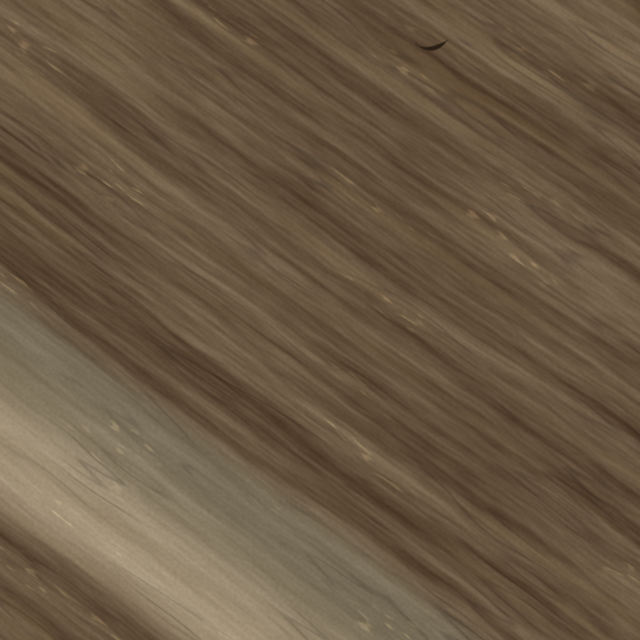
Give the GLSL for this texture, as a Shadertoy shader.

```glsl
const float GRAIN_ANGLE = 0.64;
const vec3 DARK_BROWN = vec3(0.290, 0.216, 0.150);
const vec3 LIGHT_BROWN = vec3(0.485, 0.412, 0.322);
const vec3 GOLD = vec3(0.500, 0.415, 0.290);
const vec3 SAP_GRAY = vec3(0.460, 0.418, 0.335);
const vec3 SAP_CREAM = vec3(0.625, 0.562, 0.462);
const vec3 KNOT_BROWN = vec3(0.130, 0.090, 0.060);

// Random unit gradient for a lattice cell
vec2 gradientAt(vec2 cell) {
    vec3 h = fract(cell.xyx * vec3(0.1031, 0.1030, 0.0973));
    h += dot(h, h.yzx + 33.33);
    float angle = 6.2832 * fract((h.x + h.y) * h.z);
    return vec2(cos(angle), sin(angle));
}

float gradientNoise(vec2 p) {
    vec2 i = floor(p), f = p - i;
    vec2 w = f * f * f * (f * (f * 6.0 - 15.0) + 10.0);
    vec2 e = vec2(0.0, 1.0);
    float a = dot(gradientAt(i), f);
    float b = dot(gradientAt(i + e.yx), f - e.yx);
    float c = dot(gradientAt(i + e.xy), f - e.xy);
    float d = dot(gradientAt(i + e.yy), f - e.yy);
    return mix(mix(a, b, w.x), mix(c, d, w.x), w.y);
}

// Noise drawn out along the grain: x runs along it, y across it
float streaks(vec2 grain, float along, float across, float seed) {
    return gradientNoise(grain * vec2(along, across) + seed * vec2(17.3, 9.7));
}

// Rotate to the grain, fan the fibres out and make them waver
vec2 grainSpace(vec2 uv, float angle) {
    float c = cos(angle), s = sin(angle);
    vec2 g = vec2(c * uv.x - s * uv.y, s * uv.x + c * uv.y);
    g.y -= 0.07 * g.x * (g.y - 0.45);
    g.y += 0.008 * streaks(g, 2.0, 4.0, 1.0);
    g.y += 0.003 * streaks(g, 9.0, 22.0, 2.0);
    return g;
}

// Layered streaks from wide bands down to thin fibres
float grainTone(vec2 g) {
    float tone = 0.40 * streaks(g, 0.8, 11.0, 3.0);
    tone += 0.46 * streaks(g, 1.4, 27.0, 4.0);
    tone += 0.40 * streaks(g, 2.8, 60.0, 5.0);
    tone += 0.36 * streaks(g, 6.0, 125.0, 6.0);
    return tone + 0.22 * streaks(g, 24.0, 210.0, 7.0);
}

// Thin broken lines where the noise crosses zero, gathered in patches
float fibreLines(vec2 g, float along, float across, float seed) {
    float ridge = 1.0 - smoothstep(0.0, 0.12, abs(streaks(g, along, across, seed)));
    return ridge * smoothstep(0.0, 0.35, streaks(g, 3.5, 20.0, seed + 1.0));
}

// Sparse short marks, gathered in patches
float flecks(vec2 g, float along, float across, float seed) {
    float patches = smoothstep(0.20, 0.45, streaks(g, 4.0, 18.0, seed + 1.0));
    return patches * smoothstep(0.15, 0.50, streaks(g, along, across, seed));
}

// Pale sapwood: a cream core that turns gray towards its upper edge
vec3 sapwoodColor(float across, float tone) {
    float cream = 1.0 - smoothstep(0.25, 0.39, across);
    return mix(SAP_GRAY, SAP_CREAM, cream) + 0.11 * tone;
}

float sapwoodMask(float across) {
    return smoothstep(0.125, 0.205, across) * (1.0 - smoothstep(0.420, 0.475, across));
}

// Small curved crack that thins out at both ends
float knotMask(vec2 uv, vec2 center, float halfWidth) {
    vec2 q = (uv - center) / halfWidth;
    float x = clamp(q.x, -1.0, 1.0);
    float curve = 0.38 * x * x + 0.12 * x - 0.15;
    float thickness = 0.20 * (1.0 - x * x) * (0.65 + 0.5 * x);
    float d = length(vec2(q.x - x, q.y - curve));
    return 1.0 - smoothstep(thickness - 0.08, thickness + 0.08, d);
}

void mainImage(out vec4 fragColor, in vec2 fragCoord) {
    vec2 uv = fragCoord / iResolution.y;
    vec2 grain = grainSpace(uv, GRAIN_ANGLE);
    float tone = grainTone(grain);

    // Brown heartwood, darkest beside the sapwood
    float border = smoothstep(0.42, 0.48, grain.y) * (1.0 - smoothstep(0.50, 0.62, grain.y));
    float shade = clamp(0.52 + tone - 0.13 * border, 0.0, 1.0);
    vec3 color = mix(DARK_BROWN, LIGHT_BROWN, shade);
    float golden = smoothstep(0.12, 0.50, streaks(grain, 2.0, 46.0, 8.0));
    color = mix(color, GOLD, 0.35 * golden);

    // Sapwood band with a softly uneven edge
    float across = grain.y + 0.025 * streaks(grain, 1.2, 24.0, 9.0);
    color = mix(color, sapwoodColor(across, tone), sapwoodMask(across));

    // Dark pores, bright flecks, fine tooth and the crack
    color *= 1.0 - 0.13 * fibreLines(grain, 5.0, 48.0, 14.0);
    color *= 1.0 - 0.16 * flecks(grain, 14.0, 110.0, 17.0);
    color += vec3(0.11, 0.095, 0.065) * flecks(grain, 32.0, 150.0, 11.0);
    color *= 1.0 + 0.05 * gradientNoise(uv * 170.0);
    color = mix(color, KNOT_BROWN, 0.85 * knotMask(uv, vec2(0.674, 0.928), 0.025));

    fragColor = vec4(color, 1.0);
}
```
